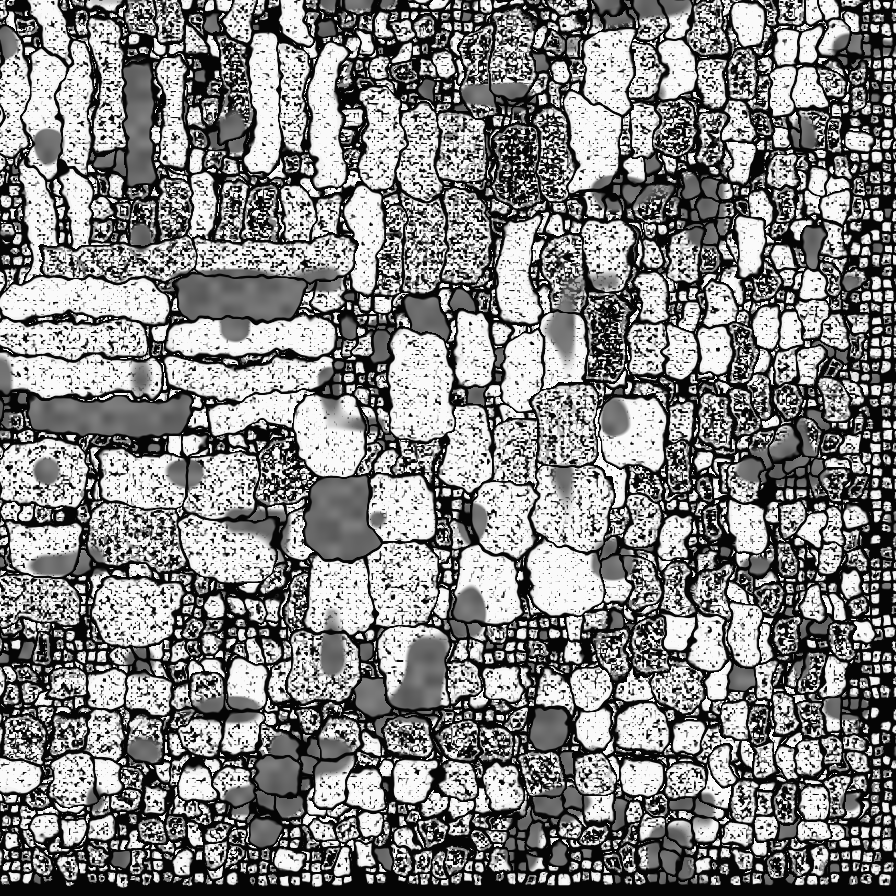
Write a three.js fragment shader that draws this texture.

```glsl
varying vec2 vUv;

float hash(vec2 p) {
  return fract(sin(dot(p, vec2(127.1, 311.7))) * 43758.5453);
}

float noise(vec2 p) {
  vec2 cell = floor(p), f = fract(p);
  f = f * f * (3.0 - 2.0 * f);
  return mix(mix(hash(cell), hash(cell + vec2(1.0, 0.0)), f.x),
             mix(hash(cell + vec2(0.0, 1.0)), hash(cell + 1.0), f.x), f.y);
}

float roundedBox(vec2 p, vec2 halfSize) {
  float radius = 0.6 * min(halfSize.x, halfSize.y);
  vec2 q = abs(p) - halfSize + radius;
  return length(max(q, 0.0)) + min(max(q.x, q.y), 0.0) - radius;
}

// Lays one size of piece over the earlier ones; piece = (distance, roughness, id)
void addPieces(inout vec3 piece, vec2 p, vec2 size, vec4 region, float density, float rough) {
  vec2 across = size.x < size.y ? vec2(1.0, 0.0) : vec2(0.0, 1.0);
  float slender = 1.0 - min(size.x, size.y) / max(size.x, size.y);
  vec2 base = floor(p / size);
  float nearest = 1.0, second = 1.0, id = 0.0;
  for (int j = -1; j <= 1; j++) {
    for (int i = -1; i <= 1; i++) {
      vec2 cell = base + vec2(float(i), float(j));
      vec2 key = cell + floor(size * 900.0) * 1.37;
      vec2 rnd = vec2(hash(key), hash(key + 41.3));
      vec2 center = (cell + 0.5 + 0.4 * (rnd - 0.5)) * size;
      bool inRegion = all(greaterThan(center, region.xy)) && all(lessThan(center, region.zw));
      if (!inRegion || hash(key + 7.7) > density) continue;
      vec2 halfSize = size * (0.36 + 0.16 * vec2(hash(key + 3.1), hash(key + 5.9)));
      vec2 q = p - center;
      vec2 along = min(q.yx * q.yx / (halfSize.yx * halfSize.yx), 1.5);
      q += across * along * size * slender * (rnd.y - 0.5) * 1.1;
      float d = roundedBox(q, halfSize);
      if (d < nearest) {
        second = nearest;
        nearest = d;
        id = hash(key + 17.9);
      } else {
        second = min(second, d);
      }
    }
  }
  float d = max(nearest, nearest - second + 0.003);
  if (nearest < 0.003) piece = vec3(d, rough * id, id);
}

// Speckled stone, with some smooth grey stones and stains
float surface(vec2 p, vec3 piece) {
  float grain = mix(noise(p * 450.0), noise(p * 240.0 + 9.0), 0.3);
  float cutoff = mix(0.2, 0.6, piece.y);
  float tone = smoothstep(cutoff - 0.13, cutoff + 0.13, grain);
  float maze = abs(noise(p * 170.0 + piece.z * 50.0) - 0.5);
  tone *= mix(1.0, smoothstep(0.02, 0.09, maze), smoothstep(0.4, 0.7, piece.y));
  float rim = 1.0 - smoothstep(0.0008, 0.002, abs(piece.x + 0.002));
  tone = mix(tone, 0.95, 0.55 * rim);
  float stain = smoothstep(0.8, 0.86, noise(p * 19.0 + 3.0));
  stain = max(stain, step(0.95, fract(piece.z * 37.0)));
  return mix(tone, 0.34 + 0.16 * noise(p * 75.0), stain);
}

void main() {
  vec2 p = vUv;
  vec2 wobble = vec2(noise(p * 38.0), noise(p * 38.0 + 70.0)) - 0.5;
  vec2 ripple = vec2(noise(p * 130.0), noise(p * 130.0 + 30.0)) - 0.5;
  vec2 warped = p + wobble * 0.014 + ripple * 0.005;
  vec3 piece = vec3(1.0, 0.0, 0.0);

  // Fine filling, with neat rows of crumbs at the right and bottom margins
  vec4 inner = vec4(-0.1, 0.03, 0.965, 1.1);
  addPieces(piece, p + ripple * 0.003, vec2(0.012, 0.013), vec4(-0.1, 0.01, 1.1, 1.1), 0.85, 1.0);
  addPieces(piece, warped, vec2(0.021, 0.026), inner, 0.7, 1.0);

  // Pebbles shrinking towards the bottom and the right
  addPieces(piece, warped, vec2(0.031, 0.03), vec4(-0.1, 0.05, 0.95, 0.13), 0.8, 0.8);
  addPieces(piece, warped, vec2(0.049, 0.051), vec4(-0.1, 0.11, 0.85, 0.26), 0.85, 0.75);
  addPieces(piece, warped, vec2(0.027, 0.044), vec4(0.8, 0.1, 0.95, 1.1), 0.8, 0.9);
  addPieces(piece, warped, vec2(0.037, 0.063), vec4(0.66, 0.24, 0.84, 1.1), 0.82, 0.85);

  // Long upright pieces above, lying ones at the left, bulky ones in the middle
  addPieces(piece, warped, vec2(0.05, 0.11), vec4(0.42, 0.48, 0.7, 1.1), 0.8, 0.9);
  addPieces(piece, warped, vec2(0.035, 0.16), vec4(-0.1, 0.71, 0.43, 1.1), 0.8, 1.0);
  addPieces(piece, warped, vec2(0.19, 0.043), vec4(-0.1, 0.53, 0.37, 0.72), 0.88, 0.6);
  addPieces(piece, warped, vec2(0.1, 0.072), vec4(-0.1, 0.25, 0.37, 0.53), 0.82, 0.9);
  addPieces(piece, warped, vec2(0.084, 0.096), vec4(0.34, 0.24, 0.71, 0.53), 0.82, 0.55);
  addPieces(piece, warped, vec2(0.085, 0.16), vec4(0.38, 0.52, 0.48, 0.69), 1.0, 0.2);

  float cover = 1.0 - smoothstep(-0.0012, 0.0012, piece.x);
  float bottomBar = smoothstep(0.378, 0.38, p.x) * (1.0 - smoothstep(0.011, 0.013, p.y));
  float tone = surface(p, piece) * cover * (1.0 - bottomBar);
  gl_FragColor = vec4(vec3(mix(0.02, 0.98, tone)), 1.0);
}
```
